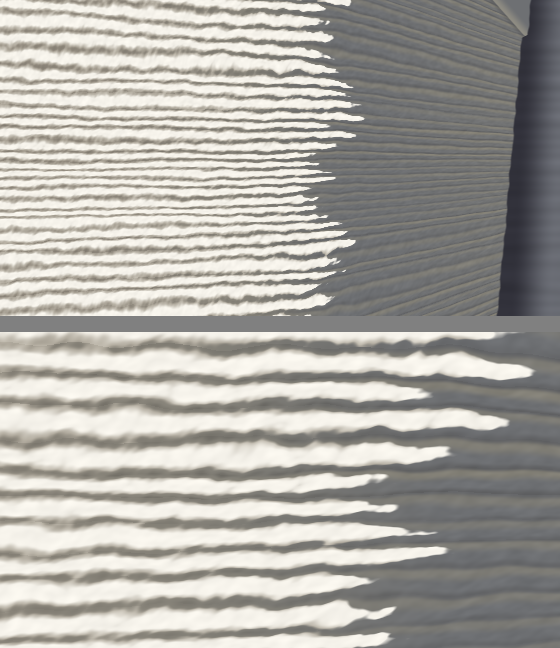
Top: the whole. Bottom: its middle third, enlarged.
Write a WebGL 1 fragment shader that draws this texture.

```glsl
precision highp float;
// Ribbed plaster wall of stacked layers, sunlit at left and turning into shade at right.
uniform vec2 u_resolution;

const float ROWS = 25.5;          // layers across the height at the left side
const float CROWDING = 0.26;      // extra density of layers at mid height
const float HORIZON = 0.5;        // height the layers converge to
const float WALL_FOOT = 0.888;    // right end of the wall at the bottom
const float WALL_LEAN = 0.050;    // drift of that end towards the top
const float LIP_BASE = 0.885;     // height where the top lip meets the end
const float WOBBLE = 0.40;        // slow unevenness of the layers, in rows
const float ROUGHNESS = 0.36;     // strength of the plaster grain
const float BREAKUP = 0.60;       // crumbling of the lit tips
const vec3 CREAM = vec3(0.965, 0.953, 0.922);
const vec3 SAND = vec3(0.69, 0.665, 0.615);
const vec3 TAN = vec3(0.60, 0.57, 0.52);
const vec3 WARM_SHADE = vec3(0.51, 0.50, 0.465);
const vec3 COOL_SHADE = vec3(0.430, 0.438, 0.450);
const vec3 SEAM_SHADE = vec3(0.34, 0.34, 0.345);
const vec3 DARK = vec3(0.19, 0.19, 0.225);
const vec3 FAR_WALL = vec3(0.41, 0.42, 0.45);

float hash(vec2 p) {
  vec3 q = fract(p.xyx * vec3(0.1031, 0.1030, 0.0973));
  q += dot(q, q.yzx + 33.33);
  return fract((q.x + q.y) * q.z);
}

float corner(vec2 cell, vec2 offset) {
  float angle = 6.28318 * hash(cell);
  return dot(vec2(cos(angle), sin(angle)), offset);
}

float gradientNoise(vec2 p) {
  vec2 i = floor(p), f = fract(p);
  vec2 u = f * f * f * (f * (f * 6.0 - 15.0) + 10.0);
  float low = mix(corner(i, f), corner(i + vec2(1, 0), f - vec2(1, 0)), u.x);
  float high = mix(corner(i + vec2(0, 1), f - vec2(0, 1)),
                   corner(i + vec2(1, 1), f - vec2(1, 1)), u.x);
  return mix(low, high, u.y);
}

// Layer coordinate: rows narrow slowly, then quickly past the bend.
float layerCoordinate(vec2 p) {
  float bend = max(p.x - 0.54, 0.0);
  float scale = 1.0 - 0.20 * p.x - 0.78 * bend * bend / (bend + 0.08);
  float y = (p.y - HORIZON) / scale + HORIZON;
  y += CROWDING / 7.0 * sin(7.0 * (y - 0.43));
  float v = y * ROWS + 40.0;
  float calm = 1.0 - 0.55 * smoothstep(0.55, 0.75, p.x);
  v += WOBBLE * gradientNoise(vec2(p.x * 4.0, v * 0.63));
  v += 0.45 * gradientNoise(vec2(3.7, v * 0.41));
  return v + calm * 0.24 * gradientNoise(vec2(p.x * 29.0, v * 0.9));
}

// Right limit of direct light, uneven from layer to layer.
float lightLimit(float y, float row) {
  return 0.59 + 0.03 * cos((y - 0.22) * 14.0) + 0.04 * y
       + 0.06 * (hash(vec2(row, 7.0)) - 0.5);
}

vec3 wall(vec2 p) {
  float v = layerCoordinate(p);
  float row = floor(v), f = v - row;
  float character = hash(vec2(row, 2.0));

  // Rounded bead with a soft upper side and a slanted plaster grain
  float bead = smoothstep(0.0, 0.45, f) * (1.0 - smoothstep(0.56, 1.0, f));
  float grain = gradientNoise(vec2(p.x * 75.0 - v * 1.4, v * 2.3))
              + 0.6 * gradientNoise(vec2(p.x * 160.0 - v * 2.0, v * 4.7));
  float relief = bead + ROUGHNESS * grain;

  // Grazing light: seams widen and tips crumble before the light ends
  float limit = lightLimit(p.y, row);
  float crumble = smoothstep(limit - 0.18, limit, p.x)
                * gradientNoise(vec2(p.x * 48.0 - v * 0.8, v * 1.3));
  float threshold = -0.08 + 0.28 * character
                  + 0.30 * smoothstep(limit - 0.34, limit, p.x)
                  + 1.5 * smoothstep(limit - 0.05, limit + 0.04, p.x);
  float blur = mix(0.18, 0.13, smoothstep(0.1, 0.6, p.x));
  float lit = smoothstep(threshold - blur, threshold + blur, relief + BREAKUP * crumble);
  vec3 sun = mix(SAND, CREAM, smoothstep(0.08, 0.84, relief + 0.2 * (0.5 - character)));
  sun *= 1.0 + 0.04 * grain;

  // Shaded surface: faint pale ribs with thin dark seams
  float rib = smoothstep(0.40, 0.75, f) * (1.0 - smoothstep(0.84, 1.0, f));
  float seam = 1.0 - smoothstep(0.0, 0.22, min(f, 1.0 - f));
  float toEnd = smoothstep(0.62, 0.92, p.x);
  vec3 shade = mix(COOL_SHADE, WARM_SHADE, rib * (0.5 + 0.6 * character) + 0.2 * toEnd);
  shade = mix(shade, SEAM_SHADE, seam * (0.2 + 0.45 * character));
  shade *= 1.0 + 0.07 * grain;
  vec3 seamColor = mix(TAN, WARM_SHADE, smoothstep(0.1, 0.6, p.x));
  seamColor *= 1.0 - 0.22 * character * (1.0 - smoothstep(-0.3, 0.2, relief));
  shade = mix(seamColor, shade, smoothstep(0.42, 0.62, p.x));
  return mix(shade, sun, lit);
}

// Dim wall behind, lighter to the right, with faint level courses
vec3 background(vec2 p) {
  vec3 color = mix(DARK, FAR_WALL, smoothstep(0.925, 1.0, p.x + 0.03 * (0.5 - p.y)));
  float course = gradientNoise(vec2(p.x * 5.0, p.y * 34.0));
  return color * (1.0 + 0.13 * course);
}

void main() {
  vec2 p = gl_FragCoord.xy / u_resolution;
  float soft = 1.2 / u_resolution.x;
  vec3 face = wall(p);

  // Sloping lip along the top corner
  float lipDistance = p.x - 0.88 - 0.5 * (1.0 - p.y);
  float lip = smoothstep(-soft, soft, lipDistance);
  float underside = (1.0 - lip) * smoothstep(-0.012, 0.0, lipDistance);
  face = mix(face, SEAM_SHADE, 0.6 * underside);
  vec3 lipColor = mix(WARM_SHADE * 1.1, COOL_SHADE, smoothstep(0.0, 0.025, lipDistance));
  float above = smoothstep(LIP_BASE - 0.006, LIP_BASE + 0.006, p.y);
  face = mix(face, lipColor, lip * above);

  float end = WALL_FOOT + WALL_LEAN * p.y + 0.01 * above;
  end += 0.003 * gradientNoise(vec2(1.3, p.y * 30.0));
  float outside = smoothstep(end - soft, end + soft, p.x);
  gl_FragColor = vec4(mix(face, background(p), outside), 1.0);
}
```
